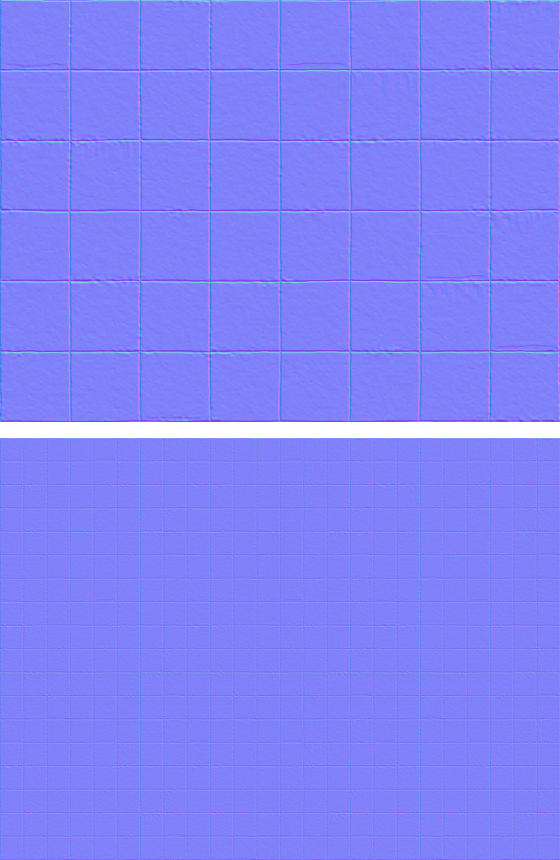
Top, the tile; bottom, the same tile 3 across and 3 down.
Reproduce this texture map procedurally as a Shadertoy shader.

```glsl
const vec2 GRID = vec2(8.0, 6.0);      // tiles across and down
const float JOINT_WIDTH = 0.023;       // half width, in tiles
const float JOINT_DEPTH = 0.011;

float hash(vec2 cell) {
    vec3 h = fract(cell.xyx * vec3(0.1031, 0.1030, 0.0973));
    h += dot(h, h.yzx + 33.33);
    return fract((h.x + h.y) * h.z);
}

// Value noise in tile units; whole frequencies wrap over the grid
float wrapNoise(vec2 p, vec2 freq, float seed) {
    vec2 x = p * freq;
    vec2 period = GRID * freq;
    vec2 i = floor(x);
    vec2 f = x - i;
    f = f * f * f * (f * (f * 6.0 - 15.0) + 10.0);
    vec2 lo = mod(i, period) + seed;
    vec2 hi = mod(i + 1.0, period) + seed;
    return mix(mix(hash(lo), hash(vec2(hi.x, lo.y)), f.x),
               mix(hash(vec2(lo.x, hi.y)), hash(hi), f.x), f.y);
}

// Slightly crooked joints
vec2 wobble(vec2 p) {
    vec2 slow = vec2(wrapNoise(p, vec2(1.0), 11.0), wrapNoise(p, vec2(1.0), 47.0));
    vec2 quick = vec2(wrapNoise(p, vec2(9.0), 23.0), wrapNoise(p, vec2(9.0), 71.0));
    return p + 0.014 * (slow - 0.5) + 0.007 * (quick - 0.5);
}

float grain(vec2 p) {
    float broad = wrapNoise(p, vec2(9.0, 12.0), 5.0);
    float fine = wrapNoise(p, vec2(22.0, 27.0), 31.0);
    float pit = smoothstep(0.86, 0.98, wrapNoise(p, vec2(16.0), 83.0));
    return 0.0022 * broad + 0.0017 * fine - 0.0015 * pit;
}

// Crumbled rims, strongest along the horizontal joints
float crumble(vec2 p, vec2 edge) {
    float patches = smoothstep(0.4, 0.8, wrapNoise(p, vec2(2.0), 17.0));
    float rim = max(smoothstep(0.12, 0.0, edge.y), 0.7 * smoothstep(0.07, 0.0, edge.x));
    return 0.012 * rim * patches * (wrapNoise(p, vec2(18.0, 23.0), 59.0) - 0.5);
}

// Broken lower lip and streaked upper part on a few tiles
float damage(vec2 p, vec2 local, vec2 edge, vec2 id) {
    float inside = smoothstep(0.0, 0.04, min(edge.x, edge.y));
    float lipLine = 0.035 + 0.06 * wrapNoise(p, vec2(5.0), 37.0);
    float lip = smoothstep(lipLine + 0.025, lipLine, local.y);
    lip *= smoothstep(0.04, 0.15, edge.x) * step(0.85, hash(id + 19.0));
    float streak = wrapNoise(p, vec2(20.0, 7.0), 61.0) - 0.5;
    streak *= smoothstep(0.6, 0.95, local.y) * step(0.88, hash(id + 43.0));
    return inside * (0.008 * streak - 0.005 * lip);
}

float height(vec2 p) {
    vec2 bent = wobble(p);
    vec2 local = fract(bent);
    vec2 id = mod(floor(bent), GRID);
    vec2 edge = 0.5 - abs(local - 0.5);

    // Bevelled joint of uneven width
    float uneven = mix(0.7, 1.3, wrapNoise(p, vec2(4.0), 29.0));
    vec2 bevel = smoothstep(vec2(0.0), vec2(JOINT_WIDTH * uneven), edge);
    return JOINT_DEPTH * bevel.x * bevel.y + grain(p)
         + crumble(p, edge) + damage(p, local, edge, id);
}

vec3 surfaceNormal(vec2 p, float reach) {
    vec2 e = vec2(reach, 0.0);
    vec2 slope = vec2(height(p + e.xy) - height(p - e.xy),
                      height(p + e.yx) - height(p - e.yx)) / (2.0 * reach);
    return normalize(vec3(-slope, 1.0));
}

vec3 encodeNormal(vec3 n) {
    return vec3(0.5, 0.505, 0.49) + 0.49 * n;
}

void mainImage(out vec4 fragColor, in vec2 fragCoord) {
    vec2 p = fragCoord / iResolution.xy * GRID;
    float reach = max(0.0078, 0.5 * GRID.x / iResolution.x);
    fragColor = vec4(encodeNormal(surfaceNormal(p, reach)), 1.0);
}
```
